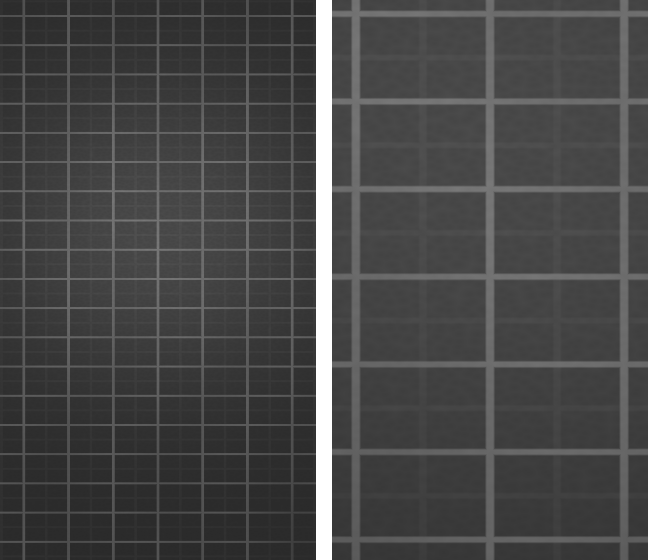
Left: the whole. Right: its middle third, enlarged.
A WebGL 2 fragment shader for this pattern:

```glsl
#version 300 es
precision highp float;
// Light grid with faint half-cell lines on a softly lit, grained charcoal sheet.

uniform vec2 u_resolution;
out vec4 fragColor;

// Lengths are fractions of the canvas width (x) and height (y).
const vec2 CELL_SIZE = vec2(0.1415, 0.05216);
const vec2 GRID_ORIGIN = vec2(0.5, 0.0325);
const vec2 MAJOR_WIDTH = vec2(0.0088, 0.0036);
const vec2 MINOR_WIDTH = vec2(0.0080, 0.0034);
const vec2 LINE_SOFTNESS = vec2(0.0030, 0.0016);
const float MAJOR_LIFT = 0.165;
const float MINOR_LIFT = 0.022;

const float BASE_GRAY = 0.166;
const float GLOW_GRAY = 0.118;
const vec2 GLOW_CENTER = vec2(0.5, 0.59);
const vec2 GLOW_FALLOFF = vec2(3.1, 12.5);

const vec2 GRAIN_CELLS = vec2(75.0, 210.0);
const float GRAIN_AMOUNT = 0.022;
const float LINE_WEAR = 0.10;

vec2 hash2(vec2 p) {
  vec3 q = fract(vec3(p.xyx) * vec3(0.1031, 0.1030, 0.0973));
  q += dot(q, q.yzx + 33.33);
  return fract((q.xx + q.yz) * q.zy);
}

// Distance to the nearest jittered feature point.
float cellularNoise(vec2 p) {
  vec2 cell = floor(p);
  float nearest = 2.0;
  for (int y = -1; y <= 1; y++) {
    for (int x = -1; x <= 1; x++) {
      vec2 neighbor = cell + vec2(x, y);
      nearest = min(nearest, distance(p, neighbor + hash2(neighbor)));
    }
  }
  return nearest;
}

// Coverage of vertical (x) and horizontal (y) lines through the origin.
vec2 gridLines(vec2 p, vec2 width) {
  vec2 dist = abs(fract(p / CELL_SIZE + 0.5) - 0.5) * CELL_SIZE;
  vec2 soft = max(LINE_SOFTNESS, 1.0 / u_resolution);
  return 1.0 - smoothstep(0.5 * (width - soft), 0.5 * (width + soft), dist);
}

void main() {
  vec2 uv = gl_FragCoord.xy / u_resolution;

  // Sheet: oval glow and horizontal grain
  vec2 fromGlow = uv - GLOW_CENTER;
  float glow = exp(-dot(fromGlow * fromGlow, GLOW_FALLOFF));
  float grain = cellularNoise(uv * GRAIN_CELLS) - 0.5;
  float gray = BASE_GRAY + GLOW_GRAY * glow;
  gray += GRAIN_AMOUNT * grain * (0.3 + 0.7 * glow);

  // Grid: faint lines halfway between the strong ones
  vec2 gridPos = uv - GRID_ORIGIN;
  vec2 major = gridLines(gridPos, MAJOR_WIDTH);
  vec2 minor = gridLines(gridPos + 0.5 * CELL_SIZE, MINOR_WIDTH);
  float majorMask = max(major.x, major.y);
  float minorMask = max(minor.x, minor.y) * (1.0 - majorMask);

  // Wear: slow unevenness and a fade into the lower right corner
  float wear = 1.0 + LINE_WEAR * sin(uv.x * 17.0 + 2.0 * sin(uv.y * 11.0));
  float cornerFade = 1.0 - 0.5 * smoothstep(0.65, 1.0, uv.x)
                         * (1.0 - smoothstep(0.0, 0.22, uv.y));
  float lineLight = (0.9 + 0.1 * glow) * wear * cornerFade;
  gray += (MAJOR_LIFT * majorMask + MINOR_LIFT * minorMask) * lineLight;

  fragColor = vec4(vec3(gray), 1.0);
}
```
